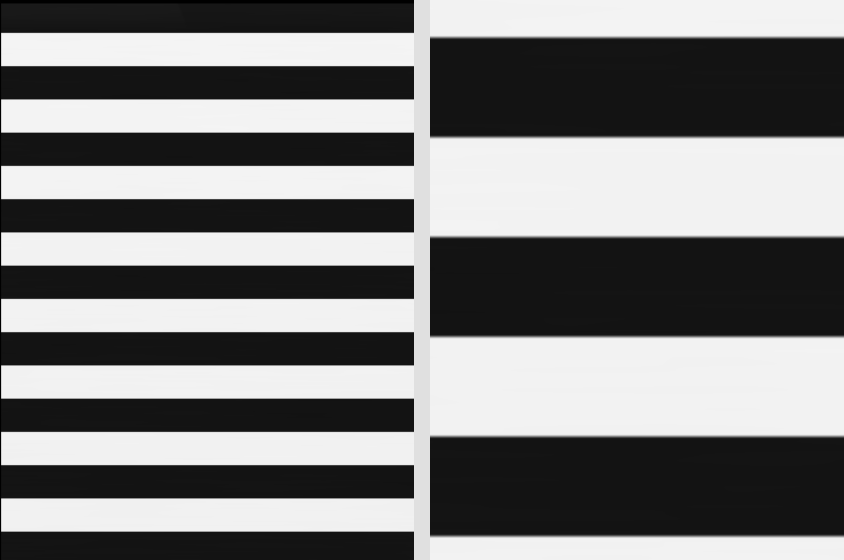
Left: the whole. Right: its middle third, enlarged.
Write a Shadertoy shader that draws this pattern.

```glsl
// Even black and white horizontal stripes with faint brushed grain and a thin dark frame.
#define PERIOD 0.11875
#define FIRST_EDGE 0.0506
#define EDGE_SOFTNESS 0.0015
#define TOP_BORDER 0.0062
#define LEFT_BORDER 0.0022
#define GRAIN 0.008
#define SHEEN 0.025
#define INK vec3(0.075)
#define PAPER vec3(0.942)

float hash(vec2 p) {
    p = fract(p * vec2(0.1031, 0.1137));
    p += dot(p, p.yx + 33.33);
    return fract((p.x + p.y) * p.x * 7.31);
}

float valueNoise(vec2 p) {
    vec2 cell = floor(p), f = fract(p);
    f = f * f * (3.0 - 2.0 * f);
    float low = mix(hash(cell), hash(cell + vec2(1, 0)), f.x);
    float high = mix(hash(cell + vec2(0, 1)), hash(cell + vec2(1, 1)), f.x);
    return mix(low, high, f.y);
}

// Long horizontal streaks over broad, soft blotches, centred on zero
float brushedGrain(vec2 p) {
    float streaks = valueNoise(p * vec2(9.0, 260.0) + 17.0);
    float blotches = valueNoise(p * vec2(8.0, 22.0) + 53.0);
    return 0.6 * streaks + 0.4 * blotches - 0.5;
}

// Signed distance to the nearest white stripe, negative inside
float stripeDistance(float y) {
    float phase = (y - FIRST_EDGE) / PERIOD;
    return (abs(fract(phase + 0.25) - 0.5) - 0.25) * PERIOD;
}

void mainImage(out vec4 fragColor, in vec2 fragCoord) {
    vec2 p = fragCoord / iResolution.y;
    float pixel = 1.0 / iResolution.y;
    float soft = max(EDGE_SOFTNESS, 0.75 * pixel);

    // Stripes, with the paper a touch brighter toward the top
    float white = 1.0 - smoothstep(-soft, soft, stripeDistance(p.y));
    vec3 color = mix(INK, PAPER + 0.014 * p.y, white);

    // Surface wear
    color += GRAIN * brushedGrain(p);

    // Slanted sheen across the top dark band
    float slant = p.x - 0.315 - 0.4 * (1.0 - p.y);
    float lit = mix(1.0, 0.45, smoothstep(-0.004, 0.004, slant));
    color += SHEEN * lit * smoothstep(0.94, 0.985, p.y) * (1.0 - white);

    // Black frame along the top and left
    float inside = smoothstep(-0.5 * pixel, 0.5 * pixel, 1.0 - TOP_BORDER - p.y)
                 * smoothstep(-0.5 * pixel, 0.5 * pixel, p.x - LEFT_BORDER);
    fragColor = vec4(clamp(color * inside, 0.0, 1.0), 1.0);
}
```
